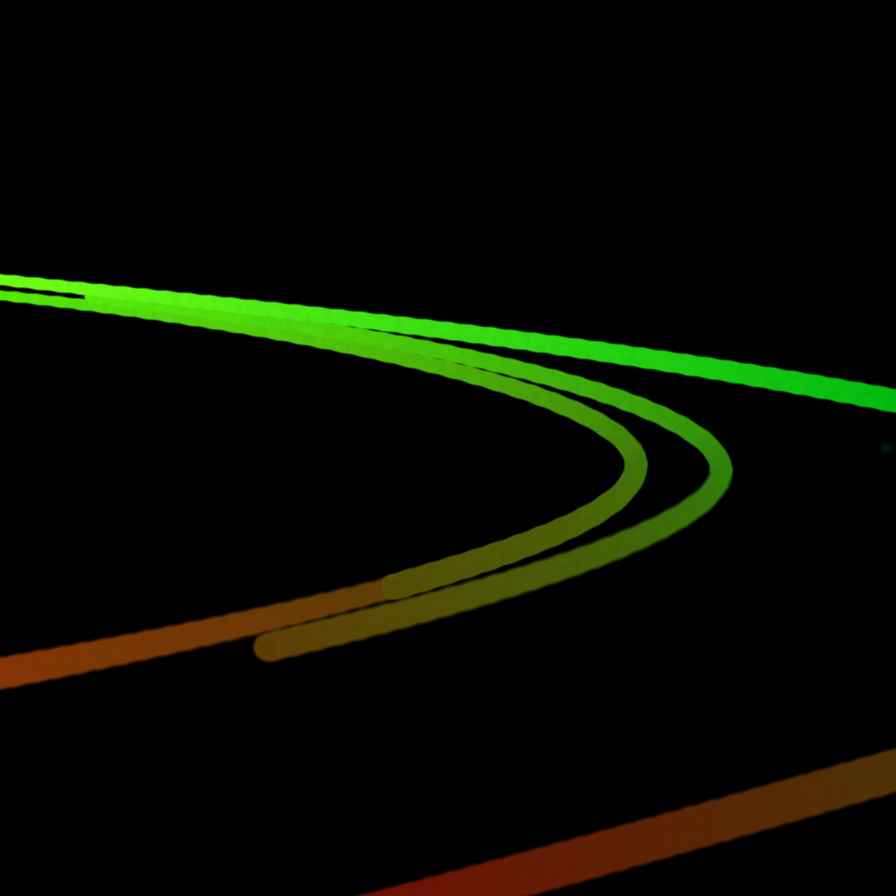
Reproduce this background procedurally as a Shadertoy shader.

```glsl
// Glowing ribbons on black: two nested hooks, a long streak above and a broad
// band below. Each ribbon is a cubic Bezier flattened into tapered segments,
// tinted along its length and laid over the ribbons before it.

const int   SEGMENTS    = 28;
const float SHARP_EDGE  = 0.0016;  // half width of the edge fade
const float SOFT_EDGE   = 0.0030;
const float RIPPLE_SIZE = 0.0004;  // slight unevenness of the outline
const float RIPPLE_RATE = 260.0;
const float GRAIN       = 0.05;

const vec3 LIME       = vec3(0.45, 1.00, 0.08);
const vec3 EMERALD    = vec3(0.00, 0.73, 0.06);
const vec3 LEAF       = vec3(0.33, 0.92, 0.04);
const vec3 MOSS       = vec3(0.18, 0.50, 0.04);
const vec3 OLIVE      = vec3(0.25, 0.46, 0.03);
const vec3 DARK_OLIVE = vec3(0.33, 0.30, 0.02);
const vec3 BROWN      = vec3(0.37, 0.24, 0.02);
const vec3 RUST       = vec3(0.52, 0.20, 0.02);
const vec3 UMBER      = vec3(0.30, 0.20, 0.02);
const vec3 DARK_RED   = vec3(0.44, 0.06, 0.02);
const vec3 SPECK      = vec3(0.02, 0.11, 0.02);

// Turning points of the hooks and the joint in the inner one
const vec2 OUTER_BEND  = vec2(0.805, 0.475);
const vec2 INNER_BEND  = vec2(0.710, 0.482);
const vec2 INNER_JOINT = vec2(0.440, 0.345);
const vec2 SPECK_POS   = vec2(0.989, 0.500);

float hash(vec2 p) {
    return fract(sin(dot(p, vec2(127.1, 311.7))) * 43758.5);
}

float noise(vec2 p) {
    vec2 i = floor(p), f = fract(p);
    f = f * f * (3.0 - 2.0 * f);
    return mix(mix(hash(i), hash(i + vec2(1, 0)), f.x),
               mix(hash(i + vec2(0, 1)), hash(i + vec2(1, 1)), f.x), f.y);
}

vec2 bezier(vec2 a, vec2 b, vec2 c, vec2 d, float t) {
    float s = 1.0 - t;
    return s * s * s * a + 3.0 * s * t * (s * b + t * c) + t * t * t * d;
}

// Lays one tapered ribbon over col; radii and tints run from a to d
void ribbon(inout vec3 col, vec2 p, vec2 a, vec2 b, vec2 c, vec2 d,
            vec2 radii, vec3 startTint, vec3 endTint, float edge) {
    float nearest = 1e3, along = 0.0;
    vec2 from = a;
    for (int i = 0; i < SEGMENTS; i++) {
        vec2 to = bezier(a, b, c, d, float(i + 1) / float(SEGMENTS));
        vec2 pa = p - from, ba = to - from;
        float h = clamp(dot(pa, ba) / dot(ba, ba), 0.0, 1.0);
        float t = (float(i) + h) / float(SEGMENTS);
        float dist = length(pa - h * ba) - mix(radii.x, radii.y, t);
        if (dist < nearest) {
            nearest = dist;
            along = t;
        }
        from = to;
    }
    nearest += RIPPLE_SIZE * sin(RIPPLE_RATE * p.x);
    float fade = max(edge, 0.7 / iResolution.y);
    float cover = 1.0 - smoothstep(-fade, fade, nearest);
    col = mix(col, mix(startTint, endTint, along), cover);
}

void mainImage(out vec4 fragColor, in vec2 fragCoord) {
    vec2 p = fragCoord / iResolution.xy;
    vec3 col = vec3(0.0);

    // Broad band in the lower right corner
    ribbon(col, p, vec2(1.02, 0.1464), vec2(0.80, 0.0825), vec2(0.60, 0.027),
           vec2(0.38, -0.031), vec2(0.0235, 0.025), UMBER, DARK_RED, SOFT_EDGE);

    // Inner hook: tail, lower arm, upper arm
    ribbon(col, p, INNER_JOINT, vec2(0.30, 0.307), vec2(0.15, 0.276),
           vec2(-0.01, 0.2465), vec2(0.012, 0.0178), BROWN, RUST, SOFT_EDGE);
    ribbon(col, p, INNER_BEND, vec2(0.71, 0.432), vec2(0.599, 0.391),
           INNER_JOINT, vec2(0.0122, 0.0148), OLIVE, DARK_OLIVE, SHARP_EDGE);
    ribbon(col, p, vec2(-0.01, 0.6715), vec2(0.378, 0.6315), vec2(0.708, 0.556),
           INNER_BEND, vec2(0.0056, 0.0122), LEAF, OLIVE, SHARP_EDGE);

    // Outer hook: lower arm, upper arm
    ribbon(col, p, OUTER_BEND, vec2(0.805, 0.410), vec2(0.547, 0.335),
           vec2(0.300, 0.278), vec2(0.0118, 0.0165), MOSS, BROWN, SOFT_EDGE);
    ribbon(col, p, vec2(0.1016, 0.669), vec2(0.466, 0.626), vec2(0.805, 0.553),
           OUTER_BEND, vec2(0.0072, 0.0118), LEAF, MOSS, SHARP_EDGE);

    // Long streak across the top
    ribbon(col, p, vec2(-0.01, 0.689), vec2(0.333, 0.652), vec2(0.667, 0.617),
           vec2(1.01, 0.5505), vec2(0.0062, 0.0132), LIME, EMERALD, SHARP_EDGE);

    // Faint grain in the light, and a dim speck at the right border
    col *= 1.0 + GRAIN * (noise(p * 180.0) - 0.5);
    vec2 toSpeck = (p - SPECK_POS) / 0.006;
    col += SPECK * exp(-dot(toSpeck, toSpeck));

    fragColor = vec4(col, 1.0);
}
```
